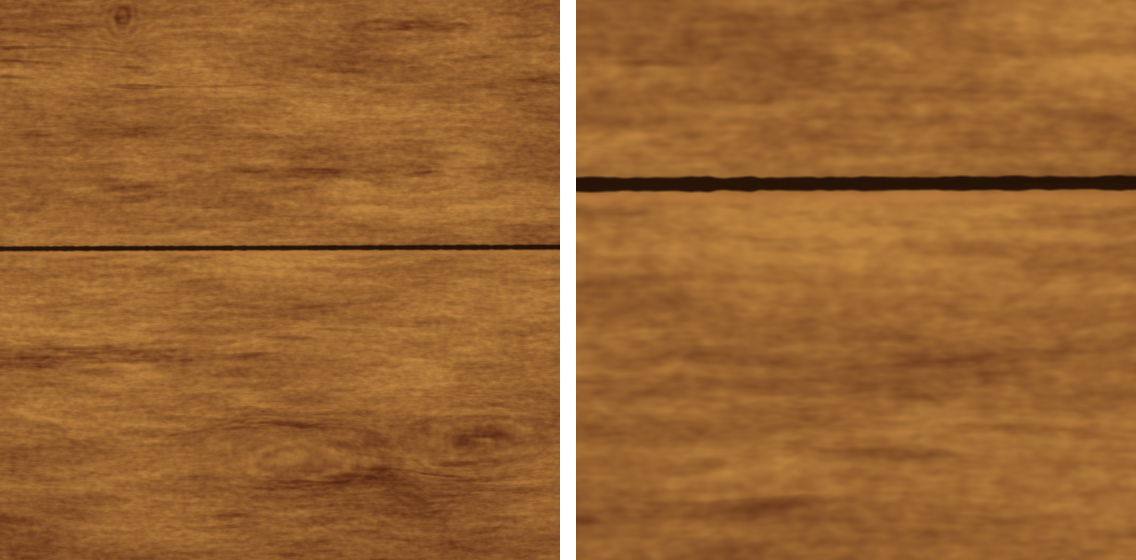
Left: the whole. Right: its middle third, enlarged.
This texture is drawn by a Shadertoy shader. Its source:

```glsl
// Two warm brown wooden planks with horizontal grain, knots and a dark seam between them
#define SEAM_Y 0.5573
#define SEAM_TILT 0.003
#define SEAM_HALF_WIDTH 0.0036
#define BROAD_GRAIN 0.75
#define FINE_GRAIN 0.58
#define SPECKLE 0.46
#define FLECKS 0.65
#define STAINS 0.85
#define DARK_WOOD vec3(0.48, 0.28, 0.135)
#define LIGHT_WOOD vec3(0.68, 0.46, 0.22)
#define SEAM_COLOR vec3(0.13, 0.06, 0.02)
#define LIP_COLOR vec3(0.74, 0.48, 0.24)

// Pseudo-random gradient, each component in -1..1
vec2 gradient(vec2 cell) {
    uvec2 h = uvec2(ivec2(cell) + 4096) * uvec2(1597u, 3571u);
    uint n = (h.x ^ h.y) * 48271u;
    n = (n ^ (n >> 15)) * 69621u;
    n ^= n >> 13;
    return vec2(n & 1023u, (n >> 10) & 1023u) / 511.5 - 1.0;
}

float noise(vec2 p) {
    vec2 i = floor(p), f = p - i;
    vec2 u = f * f * f * (f * (f * 6.0 - 15.0) + 10.0);
    vec2 e = vec2(1.0, 0.0);
    float a = dot(gradient(i), f);
    float b = dot(gradient(i + e.xy), f - e.xy);
    float c = dot(gradient(i + e.yx), f - e.yx);
    float d = dot(gradient(i + e.xx), f - e.xx);
    return mix(mix(a, b, u.x), mix(c, d, u.x), u.y);
}

float fbm(vec2 p, int octaves) {
    float sum = 0.0, amp = 1.0;
    for (int i = 0; i < octaves; i++) {
        sum += amp * noise(p);
        p = p * 2.03 + 17.3;
        amp *= 0.55;
    }
    return sum;
}

// Knots: centre and radii
const vec4 KNOTS[3] = vec4[3](
    vec4(0.85, 0.215, 0.13, 0.060),
    vec4(0.52, 0.180, 0.13, 0.055),
    vec4(0.22, 0.970, 0.03, 0.040));

// Stains: centre and radii
const vec4 STAIN_SPOTS[10] = vec4[10](
    vec4(0.06, 0.768, 0.24, 0.014),
    vec4(0.64, 0.693, 0.28, 0.011),
    vec4(0.20, 0.672, 0.08, 0.010),
    vec4(0.74, 0.952, 0.09, 0.014),
    vec4(0.222, 0.968, 0.011, 0.020),
    vec4(0.14, 0.362, 0.28, 0.024),
    vec4(0.49, 0.243, 0.09, 0.012),
    vec4(0.60, 0.142, 0.13, 0.017),
    vec4(0.85, 0.217, 0.045, 0.016),
    vec4(0.42, 0.075, 0.03, 0.008));

// Grain lines spread around each knot; z holds the ring shading
vec3 knotFlow(vec2 p) {
    vec2 q = p;
    float rings = 0.0;
    for (int i = 0; i < 3; i++) {
        vec2 offset = p - KNOTS[i].xy;
        float d = length(offset / KNOTS[i].zw) + 0.35 * noise(p * vec2(9.0, 24.0));
        float falloff = exp(-d * d);
        q.y -= 0.6 * offset.y * falloff;
        rings += 0.22 * falloff * sin(13.0 * d + 3.0 * noise(p * 14.0));
    }
    return vec3(q, rings);
}

float stains(vec2 p) {
    vec2 wobble = vec2(0.03, 0.009) * vec2(noise(p * 17.0), noise(p * vec2(11.0, 25.0) + 40.0));
    float sum = 0.0;
    for (int i = 0; i < 10; i++) {
        vec2 d = (p + wobble - STAIN_SPOTS[i].xy) / STAIN_SPOTS[i].zw;
        sum += exp(-dot(d, d));
    }
    return sum * clamp(0.6 + 1.5 * fbm(p * vec2(13.0, 85.0), 2), 0.1, 1.3);
}

void mainImage(out vec4 fragColor, in vec2 fragCoord) {
    vec2 p = fragCoord / iResolution.xy;
    float pixel = 1.0 / iResolution.y;
    float seamDist = p.y - SEAM_Y - SEAM_TILT * (p.x - 0.5);
    float upper = step(0.0, seamDist);

    // Grain coordinates, shifted so that each plank has its own pattern
    vec3 flow = knotFlow(p);
    vec2 q = flow.xy + upper * vec2(3.7, 5.2);
    q.y += 0.014 * noise(q * vec2(3.0, 6.0)) + 0.004 * noise(q * vec2(14.0, 20.0));

    // Tone: 0 is dark wood, 1 is light wood
    float lowerShade = mix(-0.24, 0.16, smoothstep(0.02, 0.45, p.y));
    float upperShade = 0.06 - 0.16 * smoothstep(0.85, 1.0, p.y);
    float tone = 0.56 + mix(lowerShade, upperShade, upper) + flow.z;
    tone += BROAD_GRAIN * fbm(q * vec2(2.2, 10.0), 3);
    tone += FINE_GRAIN * fbm(q * vec2(10.0, 65.0) + 9.0, 3);
    tone += SPECKLE * fbm(q * vec2(65.0, 120.0), 2);
    float fleckArea = smoothstep(-0.05, 0.35, noise(q * vec2(2.5, 9.0) + 31.0));
    tone -= FLECKS * fleckArea * smoothstep(0.12, 0.45, noise(q * vec2(8.0, 75.0) + 5.0));
    tone -= STAINS * stains(p);
    vec3 color = mix(DARK_WOOD, LIGHT_WOOD, clamp(tone, -0.65, 1.3));

    // Seam: soft shade, lit lip on the lower plank, rough dark gap
    color *= 1.0 - 0.2 * exp(-abs(seamDist) / 0.006);
    float lip = exp(-pow((seamDist + 0.0085) / 0.0035, 2.0));
    color = mix(color, LIP_COLOR, lip * (0.6 + 0.5 * noise(p * vec2(30.0, 3.0))));
    float rough = 0.0014 * noise(vec2(p.x * 110.0, 2.5));
    float gap = 1.0 - smoothstep(-pixel, pixel + 0.001, abs(seamDist) - SEAM_HALF_WIDTH - rough);
    color = mix(color, SEAM_COLOR, gap * 0.95);

    fragColor = vec4(color, 1.0);
}
```
